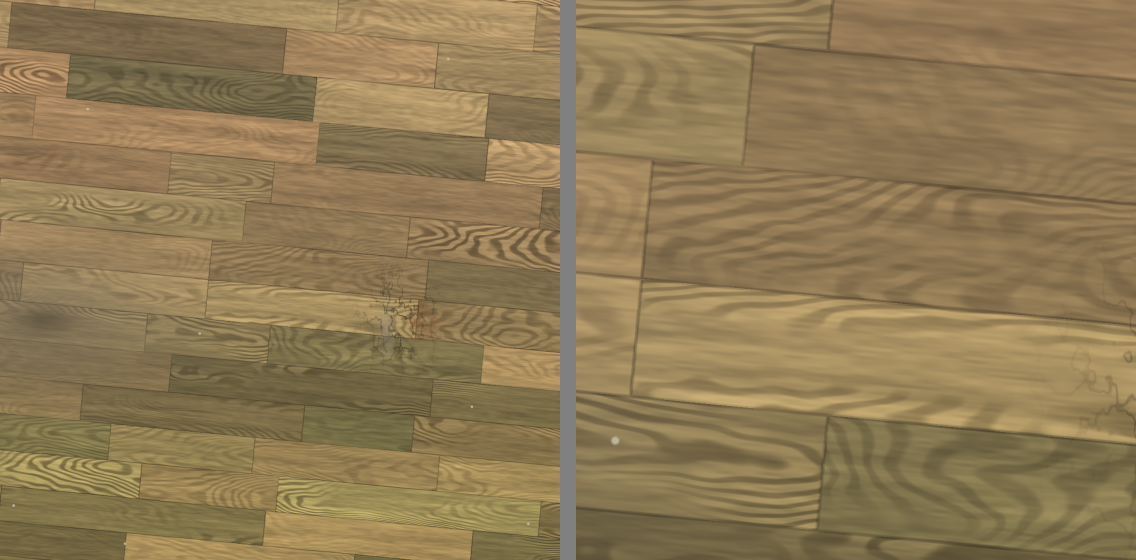
Left, the full canvas; right, a detail of the centre.
Reproduce this texture procedurally as a Shadertoy shader.

```glsl
// Worn wood floor: slightly tilted rows of planks with randomly spaced end joints.
// Each plank gets its own tone, fine streaks and arched growth rings made from
// contours of a noisy parabola; broad tints, a scuffed patch and specks lie on top.

const float TILT = 0.095;
const float JOINTS_PER_UNIT = 2.9;
const vec3 DARK_OAK = vec3(0.44, 0.395, 0.285);
const vec3 MID_OAK = vec3(0.545, 0.475, 0.34);
const vec3 PALE_OAK = vec3(0.69, 0.585, 0.415);
const vec3 GREY_HAZE = vec3(0.43, 0.40, 0.35);
const vec3 RUST = vec3(0.50, 0.32, 0.20);

float hash(vec2 p) {
    vec3 q = fract(vec3(p.xyx) * 0.1031);
    q += dot(q, q.yzx + 33.33);
    return fract((q.x + q.y) * q.z);
}

float noise(vec2 p) {
    vec2 i = floor(p), f = fract(p);
    f = f * f * (3.0 - 2.0 * f);
    return mix(mix(hash(i), hash(i + vec2(1, 0)), f.x),
               mix(hash(i + vec2(0, 1)), hash(i + vec2(1, 1)), f.x), f.y);
}

float fbm(vec2 p) {
    float sum = 0.0, amp = 0.5;
    for (int i = 0; i < 4; i++) {
        sum += amp * noise(p);
        p = p * 2.03 + 17.1;
        amp *= 0.5;
    }
    return sum;
}

// Soft elliptical spot: 1 at the centre, fading outwards
float spot(vec2 p, vec2 centre, vec2 radius) {
    vec2 d = (p - centre) / radius;
    return exp(-dot(d, d));
}

// Position of end joint number i in a row
float joint(float i, float row) {
    return i + 0.65 * hash(vec2(i + 60.0, row + 31.0));
}

// Arched growth rings; a runs along the plank, b across it from -0.5 to 0.5
float rings(float a, float b, float seed) {
    float axis = b + 0.7 * (noise(vec2(a * 4.0, seed)) - 0.5);
    float wobble = noise(vec2(a * 9.0 + seed, b * 1.8 + seed));
    float ripple = noise(vec2(a * 45.0 + seed, b * 7.0));
    float lean = mix(-22.0, 22.0, step(0.5, hash(vec2(seed, 4.0))));
    float phase = lean * a + 10.0 * axis * axis + 6.0 * wobble + 0.6 * ripple;
    return smoothstep(-0.5, 0.9, sin(6.2832 * phase));
}

vec3 plankColour(float a, float b, vec2 id) {
    float seed = 90.0 * hash(id + 7.0);
    float tone = hash(id + 3.0);
    vec3 wood = mix(DARK_OAK, MID_OAK, smoothstep(0.0, 0.55, tone));
    wood = mix(wood, PALE_OAK, 0.85 * smoothstep(0.5, 1.0, tone));
    wood *= mix(vec3(1.03, 0.98, 0.97), vec3(0.97, 1.01, 0.97), hash(id + 11.0));

    // Streaks along the length, from broad bands to fine pores
    float band = fbm(vec2(a * 5.0 + seed, b * 5.0 + seed)) - 0.47;
    float streak = noise(vec2(a * 20.0 + seed, b * 17.0)) - 0.5;
    float pore = noise(vec2(a * 75.0, b * 38.0 + seed)) - 0.5;
    wood *= 1.0 + 0.30 * band + 0.13 * streak + 0.12 * pore;

    // Ring contrast differs per plank and fades along it
    float strength = mix(0.07, 0.44, pow(hash(id + 19.0), 2.0));
    strength *= smoothstep(0.2, 0.7, noise(vec2(a * 6.0 + seed, b * 2.0 + 5.0)));
    float ring = rings(a, b, seed);
    return wood * (1.0 + strength * (0.4 - ring * vec3(0.95, 0.97, 1.0)));
}

vec3 floorColour(vec2 p) {
    // Rows grow slightly taller towards the top
    float drop = (1.0 - p.y) - TILT * p.x - 0.464;
    float v = 14.0 * drop + 2.2 * drop * drop + 20.0;
    float row = floor(v), b = fract(v) - 0.5;
    float u = p.x - TILT * p.y;
    float s = u * JOINTS_PER_UNIT + 5.0 * hash(vec2(row, 2.0));
    float i = floor(s);
    if (s < joint(i, row)) i -= 1.0;
    float start = joint(i, row), end = joint(i + 1.0, row);
    float a = (s - 0.5 * (start + end)) / JOINTS_PER_UNIT;
    vec3 colour = plankColour(a, b, vec2(i + 40.0, row));

    // Thin, uneven seams
    float toEnd = min(s - start, end - s) / JOINTS_PER_UNIT;
    float toSide = (0.5 - abs(b)) * 0.07;
    float seam = 1.0 - smoothstep(0.0004, 0.0016, min(toEnd, toSide));
    colour *= 1.0 - seam * mix(0.08, 0.32, noise(p * 14.0));

    // Warm light above, greener below, grey haze at the left
    colour *= mix(vec3(0.97, 1.0, 0.90), vec3(1.03, 1.0, 1.01), smoothstep(0.05, 0.7, p.y));
    colour *= 1.0 + 0.17 * spot(p, vec2(0.95, 1.0), vec2(0.3, 0.2));
    colour = mix(colour, GREY_HAZE, 0.5 * spot(p, vec2(0.06, 0.43), vec2(0.26, 0.12)));
    colour *= 1.0 - 0.22 * spot(p, vec2(0.08, 0.43), vec2(0.05, 0.025));

    // Scuffed, scratched patch with a rusty mark and a pale rub
    float patchMask = spot(p, vec2(0.715, 0.43), vec2(0.06, 0.075));
    float scratch = abs(fbm(p * vec2(55.0, 38.0)) - 0.47);
    colour *= 1.0 - 0.45 * patchMask * (1.0 - smoothstep(0.0, 0.05, scratch));
    float rust = spot(p, vec2(0.755, 0.43), vec2(0.027, 0.03));
    colour = mix(colour, RUST, 0.65 * rust * smoothstep(0.3, 0.6, fbm(p * 50.0)));
    colour = mix(colour, vec3(0.55, 0.51, 0.47), 0.4 * spot(p, vec2(0.69, 0.41), vec2(0.014, 0.04)));

    // Sparse pale specks
    vec2 cell = floor(p * 24.0);
    vec2 centre = 0.2 + 0.6 * vec2(hash(cell + 5.0), hash(cell + 9.0));
    float speck = 1.0 - smoothstep(0.03, 0.08, length(fract(p * 24.0) - centre));
    return mix(colour, vec3(0.8, 0.77, 0.69), 0.8 * speck * step(0.983, hash(cell + 77.0)));
}

void mainImage(out vec4 fragColor, in vec2 fragCoord) {
    // Average four samples per pixel to smooth every edge
    vec3 sum = vec3(0.0);
    for (int k = 0; k < 4; k++) {
        vec2 offset = vec2(k % 2, k / 2) * 0.5 - 0.25;
        sum += floorColour((fragCoord + offset) / iResolution.y);
    }
    fragColor = vec4(sum * 0.25, 1.0);
}
```
